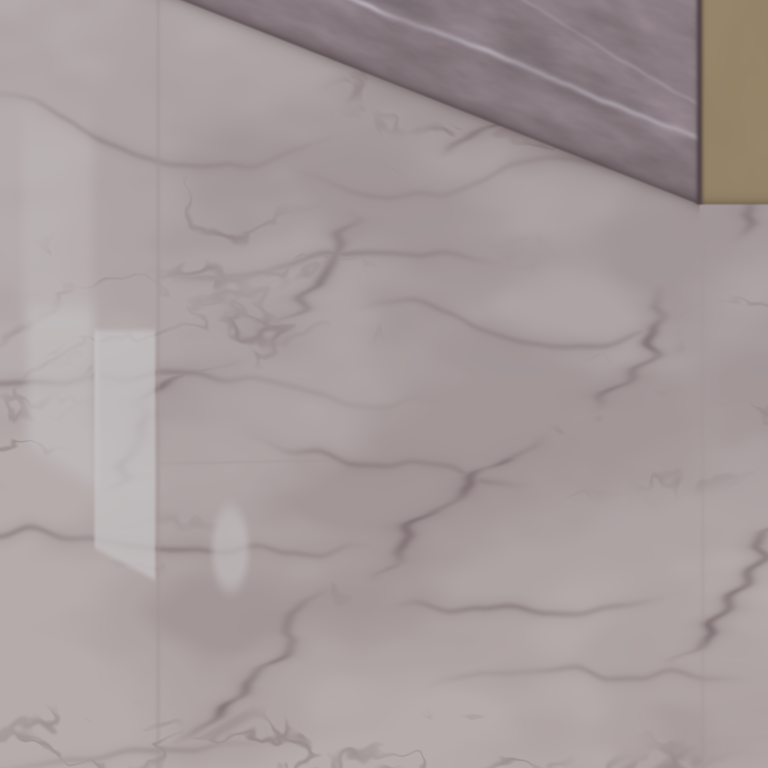
Write a Shadertoy shader that draws this texture.

```glsl
// Polished pale marble floor with soft veins, a dark stone plinth and a brass panel.

const vec3 FLOOR_BASE = vec3(0.682, 0.640, 0.641);
const vec3 FLOOR_SHADE = vec3(0.622, 0.573, 0.577);
const vec3 FLOOR_LIGHT = vec3(0.722, 0.690, 0.688);
const vec3 VEIN = vec3(0.455, 0.395, 0.405);
const vec3 GLOSS = vec3(0.765, 0.750, 0.755);
const vec3 PLINTH = vec3(0.530, 0.480, 0.502);
const vec3 PLINTH_STREAK = vec3(0.740, 0.710, 0.745);
const vec3 BRASS = vec3(0.585, 0.515, 0.410);
const vec3 DARK = vec3(0.300, 0.250, 0.265);
const vec2 CORNER = vec2(0.911, 0.734);          // where plinth meets brass
const vec2 PLINTH_DIR = vec2(0.930, -0.367);
const float JOINT_LEFT = 0.206;
const float JOINT_RIGHT = 0.915;
const float SOFT = 0.0022;
const int LONG_VEINS = 10;
const int JAGGED_VEINS = 8;

float hash(vec2 p) {
    return fract(sin(dot(p, vec2(127.1, 311.7))) * 43758.5453);
}

float noise(vec2 p) {
    vec2 i = floor(p), f = fract(p);
    f = f * f * (3.0 - 2.0 * f);
    return mix(mix(hash(i), hash(i + vec2(1, 0)), f.x),
               mix(hash(i + vec2(0, 1)), hash(i + vec2(1, 1)), f.x), f.y);
}

float fbm(vec2 p) {
    float sum = 0.0, amp = 0.533;
    for (int i = 0; i < 4; i++) {
        sum += amp * noise(p);
        p = mat2(1.6, 1.2, -1.2, 1.6) * p + 7.3;
        amp *= 0.5;
    }
    return sum;
}

// Soft-edged window between two limits
float band(float x, float lo, float hi, float soft) {
    return smoothstep(lo - soft, lo + soft, x) * (1.0 - smoothstep(hi - soft, hi + soft, x));
}

float stroke(float d, float width) {
    return exp(-d * d / (width * width));
}

// Thin, nearly level veins that wander across the floor
float longVeins(vec2 p) {
    float v = 0.0;
    for (int i = 0; i < LONG_VEINS; i++) {
        float k = float(i);
        float mid = hash(vec2(k, 3.0)), reach = 0.2 + 0.2 * hash(vec2(k, 5.0));
        float y = 0.05 + 0.088 * k + (hash(vec2(k, 8.0)) - 0.6) * 0.2 * (p.x - mid)
                + 0.09 * (noise(vec2(p.x * 4.0, k * 9.0)) - 0.5)
                + 0.016 * (noise(vec2(p.x * 24.0, k * 5.0)) - 0.5);
        float fade = 1.0 - smoothstep(reach * 0.5, reach, abs(p.x - mid));
        float d = p.y - y;
        float ink = 0.2 + 0.7 * noise(vec2(p.x * 9.0, k * 4.0));
        v = max(v, fade * ink * (0.55 * stroke(d, 0.0045) + 0.2 * stroke(d, 0.014)));
    }
    return v;
}

// Short crooked veins that climb to the right
float jaggedVeins(vec2 p) {
    float v = 0.0;
    for (int i = 0; i < JAGGED_VEINS; i++) {
        float k = float(i);
        vec2 q = p - vec2(fract(0.29 + 0.618 * k), 0.03 + 0.11 * k);
        float t = q.y / mix(0.22, 0.10, 0.11 * k);
        float x = 0.75 * q.y + 0.09 * (noise(vec2(q.y * 16.0, k * 7.0)) - 0.5)
                + 0.035 * (noise(vec2(q.y * 60.0, k * 3.0)) - 0.5);
        float d = (q.x - x) * 0.75;
        float ink = 0.35 + 0.65 * noise(p * 38.0 + k);
        float fade = band(t, 0.06, 0.85, 0.14);
        v = max(v, fade * ink * (0.75 * stroke(d, 0.0065) + 0.25 * stroke(d, 0.02)));
    }
    return v;
}

// Clustered broken flecks following noise contours
float flecks(vec2 p) {
    vec2 q = p * vec2(8.0, 14.0) + 1.5 * fbm(p * 9.0);
    float ridge = 1.0 - smoothstep(0.0, 0.055, abs(fbm(q) - 0.5));
    float patches = smoothstep(0.48, 0.68, fbm(p * vec2(3.0, 7.0) + 21.0));
    return ridge * patches * (0.25 + 0.35 * noise(p * 30.0));
}

// Window light mirrored in the polish
float gloss(vec2 p) {
    float inner = band(p.x, 0.123, 0.202, 0.003) * band(p.y, 0.35 - 0.52 * p.x, 0.57, 0.006);
    float outer = band(p.x, 0.035, 0.123, 0.012) * band(p.y, 0.44 - 0.6 * p.x, 0.60, 0.02);
    float haze = band(p.x, 0.03, 0.12, 0.012) * band(p.y, 0.58, 0.84, 0.06);
    vec2 g = (p - vec2(0.30, 0.285)) / vec2(0.026, 0.06);
    float glint = 1.0 - smoothstep(0.6, 1.2, length(g));
    return 0.78 * inner + 0.55 * outer + 0.28 * haze + 0.6 * glint;
}

vec3 floorColor(vec2 p) {
    float cloud = fbm(p * vec2(3.0, 5.0) + 4.0);
    vec3 col = mix(FLOOR_BASE, FLOOR_SHADE, 0.8 * smoothstep(0.48, 0.72, cloud));
    col = mix(col, FLOOR_LIGHT, 0.65 * smoothstep(0.47, 0.28, cloud));
    col += vec3(-0.006, 0.0, 0.008) * (p.y - 0.4);
    float veins = max(max(longVeins(p), jaggedVeins(p)), flecks(p));
    col = mix(col, VEIN, 0.75 * veins);
    float joints = stroke(p.x - JOINT_LEFT, 0.003) + 0.6 * stroke(p.x - JOINT_RIGHT, 0.003)
                 + 0.7 * stroke(p.y - 0.392 - 0.02 * p.x, 0.002) * band(p.x, 0.22, 0.72, 0.05);
    col = mix(col, FLOOR_SHADE, 0.4 * joints);
    return mix(col, GLOSS, gloss(p));
}

vec3 plinthColor(float along, float rise) {
    float grain = fbm(vec2(along * 14.0, rise * 40.0));
    vec3 col = PLINTH * (0.84 + 0.32 * grain);
    float wander = 0.02 * (fbm(vec2(along * 9.0, 2.0)) - 0.5);
    float streak = stroke(rise - 0.082 - wander, 0.004)
                 + 0.45 * stroke(rise - 0.115 + 0.15 * along - wander, 0.003);
    col = mix(col, PLINTH_STREAK, streak * (0.25 + 0.6 * noise(vec2(along * 18.0, 6.0))));
    return mix(col, DARK, 0.75 * exp(-max(rise, 0.0) / 0.009));
}

void mainImage(out vec4 fragColor, in vec2 fragCoord) {
    vec2 p = fragCoord / iResolution.xy;
    float soft = max(SOFT, 1.0 / iResolution.y);
    vec2 q = p - CORNER;
    float along = dot(q, PLINTH_DIR);
    float rise = dot(q, vec2(-PLINTH_DIR.y, PLINTH_DIR.x));

    // Floor with contact shadow, then the two upright pieces
    vec3 col = floorColor(p);
    float leftSide = 1.0 - smoothstep(-soft, soft, q.x);
    col = mix(col, DARK, 0.4 * leftSide * exp(-max(-rise, 0.0) / 0.007));
    col = mix(col, plinthColor(along, rise), leftSide * smoothstep(-soft, soft, rise));

    vec3 brass = BRASS * (0.95 + 0.1 * fbm(p * vec2(12.0, 5.0)));
    brass *= 1.0 - 0.25 * exp(-max(q.y, 0.0) / 0.005);
    float above = smoothstep(-soft, soft, q.y);
    col = mix(col, brass, (1.0 - leftSide) * above);
    col = mix(col, DARK, 0.9 * above * stroke(q.x, 0.0045));

    fragColor = vec4(col, 1.0);
}
```
